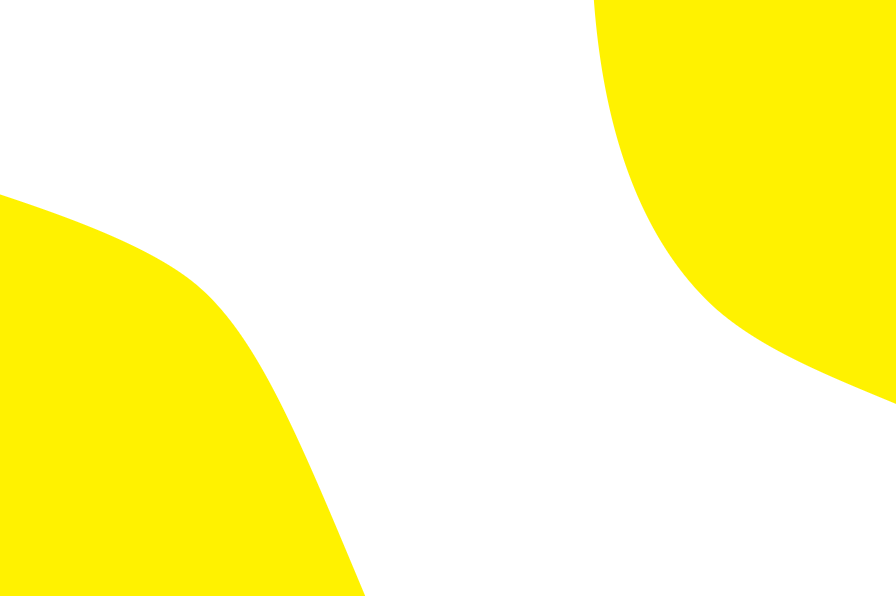
Give the GLSL for this background, as a WebGL 1 fragment shader.

```glsl
precision highp float;

uniform vec2 u_resolution;

const vec3 PAPER = vec3(1.0);
const vec3 YELLOW = vec3(1.0, 0.95, 0.0);

// Lower-left hill: two cubic arcs sharing a joint
const vec2 HILL_START = vec2(0.0, 0.6738);
const vec2 HILL_A = vec2(0.0781, 0.6348);
const vec2 HILL_B = vec2(0.1719, 0.5840);
const vec2 HILL_JOINT = vec2(0.2214, 0.5195);
const vec2 HILL_C = vec2(0.2891, 0.4316);
const vec2 HILL_D = vec2(0.3346, 0.2617);
const vec2 HILL_END = vec2(0.4076, 0.0);

// Upper-right drop: two cubic arcs sharing a joint
const vec2 DROP_START = vec2(0.6628, 1.0);
const vec2 DROP_A = vec2(0.6738, 0.7754);
const vec2 DROP_B = vec2(0.7161, 0.5996);
const vec2 DROP_JOINT = vec2(0.7943, 0.4883);
const vec2 DROP_C = vec2(0.8464, 0.4160);
const vec2 DROP_D = vec2(0.9219, 0.3711);
const vec2 DROP_END = vec2(1.0, 0.3223);

vec2 bezier(vec2 a, vec2 b, vec2 c, vec2 d, float t) {
  float s = 1.0 - t;
  return s * s * s * a + 3.0 * s * t * (s * b + t * c) + t * t * t * d;
}

vec2 bezierTangent(vec2 a, vec2 b, vec2 c, vec2 d, float t) {
  float s = 1.0 - t;
  return s * s * (b - a) + 2.0 * s * t * (c - b) + t * t * (d - c);
}

// Signed height above an arc that advances in x, in pixels across the edge
float heightAbove(vec2 p, vec2 a, vec2 b, vec2 c, vec2 d) {
  float t = 0.5;
  float stepSize = 0.25;
  for (int i = 0; i < 16; i++) {
    t += bezier(a, b, c, d, t).x < p.x ? stepSize : -stepSize;
    stepSize *= 0.5;
  }
  vec2 onArc = bezier(a, b, c, d, t);
  vec2 tangent = bezierTangent(a, b, c, d, t);
  float slope = tangent.y / tangent.x;

  // The tangent carries the arc beyond its ends
  float height = p.y - onArc.y - slope * (p.x - onArc.x);
  return height / length(vec2(slope, 1.0) / u_resolution);
}

float coverage(float pixels) {
  return clamp(0.5 + pixels, 0.0, 1.0);
}

void main() {
  vec2 uv = gl_FragCoord.xy / u_resolution;

  float aboveHill = uv.x < HILL_JOINT.x
    ? heightAbove(uv, HILL_START, HILL_A, HILL_B, HILL_JOINT)
    : heightAbove(uv, HILL_JOINT, HILL_C, HILL_D, HILL_END);
  float aboveDrop = uv.x < DROP_JOINT.x
    ? heightAbove(uv, DROP_START, DROP_A, DROP_B, DROP_JOINT)
    : heightAbove(uv, DROP_JOINT, DROP_C, DROP_D, DROP_END);

  float paint = max(coverage(-aboveHill), coverage(aboveDrop));
  gl_FragColor = vec4(mix(PAPER, YELLOW, paint), 1.0);
}
```
